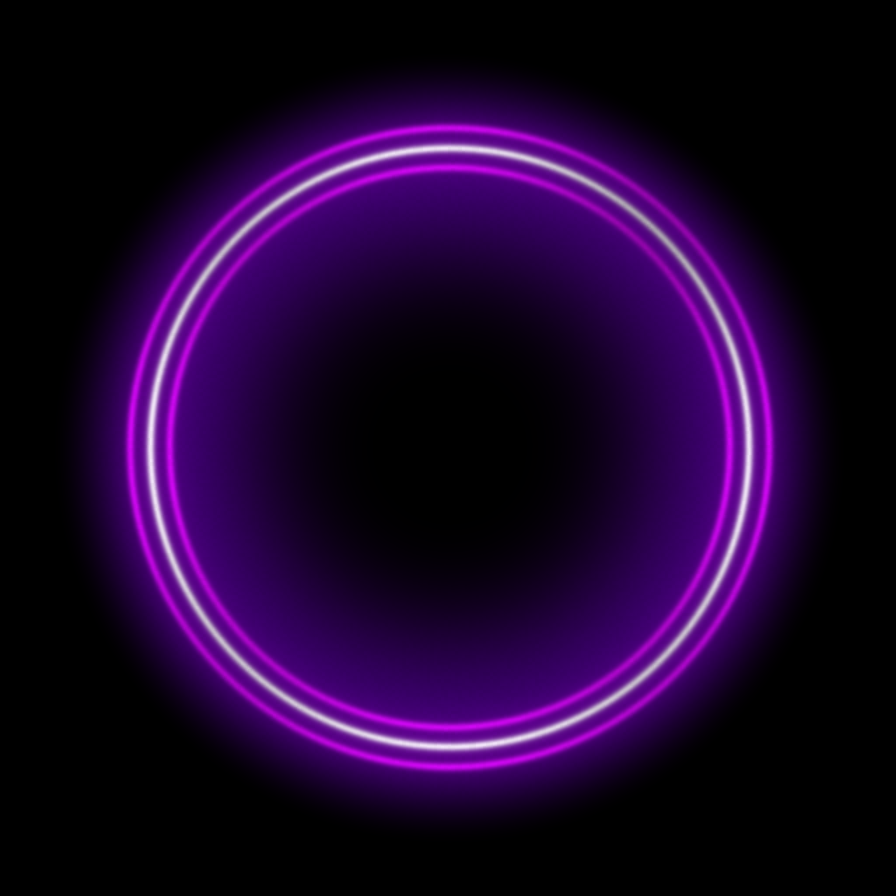
This background is drawn by a Shadertoy shader. Its source:

```glsl
// Draws a triple neon ring with a soft violet halo on black.

// Soft line of given half width around a circle of given radius
float ringLine(float dist, float radius, float halfWidth) {
    float d = (dist - radius) / halfWidth;
    return exp(-d * d);
}

float hash(vec2 p) {
    return fract(sin(dot(p, vec2(127.1, 311.7))) * 43758.55);
}

void mainImage(out vec4 fragColor, in vec2 fragCoord) {
    vec2 uv = (fragCoord - 0.5 * iResolution.xy) / min(iResolution.x, iResolution.y);
    vec2 p = uv - vec2(0.002, 0.0005);
    float dist = length(p);
    float angle = atan(p.y, p.x);

    // Light is strongest on the axes and weakest at the upper right
    float axisLight = 0.5 + 0.5 * cos(4.0 * angle);
    float upperRight = pow(max(cos(angle - 0.85), 0.0), 6.0);
    float light = 0.82 + 0.18 * axisLight - 0.12 * upperRight;

    // Wide halo: slow falloff inward, quick falloff outward
    float inner = pow(smoothstep(0.06, 0.33, dist), 1.5);
    float outer = 1.0 - smoothstep(0.335, 0.445 - 0.008 * upperRight, dist);
    vec3 color = vec3(0.25, 0.0, 0.46) * inner * outer * (0.88 + 0.12 * light);

    // Faint magenta bloom around the tubes
    color += vec3(0.12, 0.0, 0.10) * ringLine(dist, 0.334, 0.030) * light;

    // Magenta tubes on both sides
    float tubes = ringLine(dist, 0.3565, 0.0047) + ringLine(dist, 0.3125, 0.0047);
    color = mix(color, vec3(0.80, 0.03, 0.94) * light, min(tubes, 1.0));

    // White core with a narrow lilac fringe
    color = mix(color, vec3(0.50, 0.28, 0.64) * light, 0.6 * ringLine(dist, 0.334, 0.0070));
    color = mix(color, vec3(0.94, 0.89, 0.97) * light, ringLine(dist, 0.334, 0.0043));

    // Slight grain in the lit areas
    color *= 0.98 + 0.04 * hash(floor(uv * 256.0));
    fragColor = vec4(color, 1.0);
}
```
